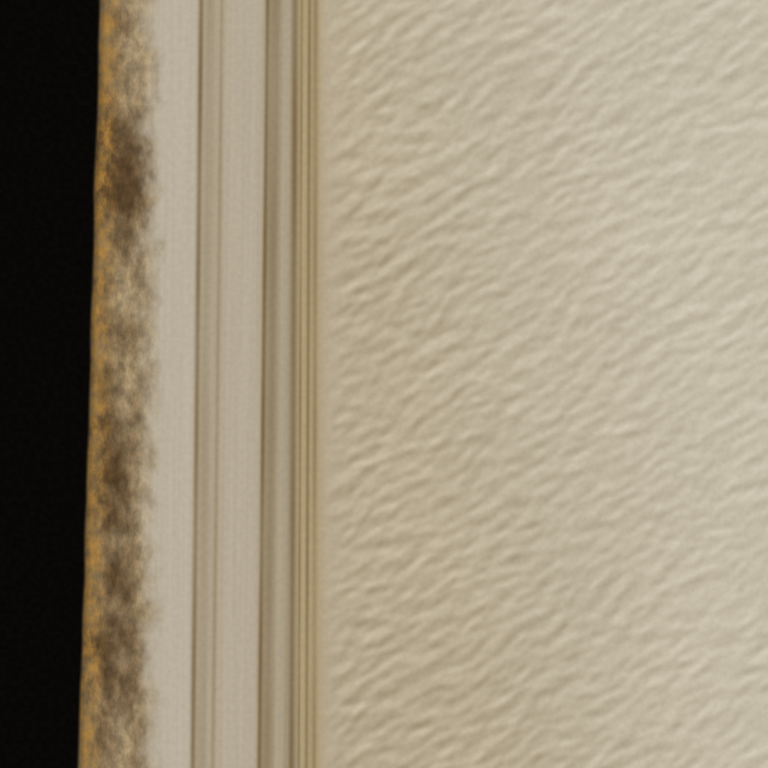
Give the GLSL for this texture, as a WebGL 2 fragment shader.

```glsl
#version 300 es
precision highp float;
// Edge of an open old book: dark backdrop, worn leather rim, page edges, grained paper.
// Bands are laid out along x with a slight lean; creases are soft lines from a short
// list, and the grain is slanted gradient noise shaded as a low relief.
uniform vec2 u_resolution;
out vec4 fragColor;

const vec3 BACKDROP = vec3(0.035, 0.030, 0.025);
const vec3 LEATHER_DARK = vec3(0.34, 0.26, 0.17);
const vec3 LEATHER_GOLD = vec3(0.58, 0.43, 0.21);
const vec3 LEATHER_TAN = vec3(0.64, 0.56, 0.43);
const vec3 PALE_STRIP = vec3(0.725, 0.685, 0.61);
const vec3 PAGE_EDGE = vec3(0.69, 0.64, 0.55);
const vec3 PAGE_SHADE = vec3(0.63, 0.575, 0.475);
const vec3 GUTTER = vec3(0.68, 0.61, 0.47);
const vec3 PAPER_WARM = vec3(0.705, 0.652, 0.55);
const vec3 PAPER_LIGHT = vec3(0.77, 0.735, 0.655);
const vec3 CREASE = vec3(0.40, 0.31, 0.18);

const float EDGE_BOTTOM = 0.102;
const float EDGE_TOP = 0.130;
const float PAGE_LEAN = 0.011;
const float PAPER_START = 0.410;
const float GRAIN_ANGLE = 0.52;
const vec2 GRAIN_SCALE = vec2(27.0, 66.0);
const float GRAIN_RELIEF = 0.085;
const float SPECKLE = 0.035;

// Each crease: x at mid height, half width, strength, lean
const int CREASES = 9;
const vec4 CREASE_LINES[CREASES] = vec4[](
    vec4(0.2565, 0.0035, 0.62, 0.011),
    vec4(0.2680, 0.0070, 0.22, 0.012),
    vec4(0.2830, 0.0030, 0.30, 0.012),
    vec4(0.3430, 0.0032, 0.70, 0.011),
    vec4(0.3530, 0.0070, 0.30, 0.012),
    vec4(0.3820, 0.0040, 0.55, 0.005),
    vec4(0.3910, 0.0020, 0.40, 0.004),
    vec4(0.4010, 0.0025, 0.48, 0.004),
    vec4(0.4100, 0.0035, 0.35, 0.002));

vec2 hashGradient(ivec2 cell) {
    uint h = uint(cell.x) * 1597334677u ^ uint(cell.y) * 3812015801u;
    h = (h ^ (h >> 15)) * 2246822519u;
    h ^= h >> 13;
    float angle = float(h & 65535u) * 6.28318 / 65536.0;
    return vec2(cos(angle), sin(angle));
}

float gradientNoise(vec2 p) {
    ivec2 i = ivec2(floor(p));
    vec2 f = fract(p);
    vec2 w = f * f * f * (f * (f * 6.0 - 15.0) + 10.0);
    float a = dot(hashGradient(i), f);
    float b = dot(hashGradient(i + ivec2(1, 0)), f - vec2(1, 0));
    float c = dot(hashGradient(i + ivec2(0, 1)), f - vec2(0, 1));
    float d = dot(hashGradient(i + ivec2(1, 1)), f - vec2(1, 1));
    return mix(mix(a, b, w.x), mix(c, d, w.x), w.y);
}

float fbm(vec2 p) {
    float sum = 0.0, gain = 0.8;
    for (int i = 0; i < 4; i++) {
        sum += gain * gradientNoise(p);
        p = p * 2.03 + 17.3;
        gain *= 0.55;
    }
    return sum;
}

float band(float x, float a, float b, float soft) {
    return smoothstep(a - soft, a + soft, x) * (1.0 - smoothstep(b - soft, b + soft, x));
}

float blob(vec2 p, vec2 center, vec2 radius) {
    vec2 q = (p - center) / radius;
    return exp(-dot(q, q));
}

// Height of the paper grain: wavy ridges rising to the right
float grainHeight(vec2 p) {
    p += 0.010 * vec2(gradientNoise(p * 9.0), gradientNoise(p * 9.0 + 40.0));
    float s = sin(GRAIN_ANGLE), c = cos(GRAIN_ANGLE);
    vec2 q = vec2(c * p.x + s * p.y, c * p.y - s * p.x);
    return gradientNoise(q * GRAIN_SCALE) + 0.45 * gradientNoise(q * GRAIN_SCALE * 1.9 + 9.0);
}

vec3 leather(vec2 p, float depth) {
    float mottle = fbm(p * vec2(34.0, 22.0));
    float wear = fbm(p * vec2(75.0, 50.0) + 31.0);
    float dark = 0.85 * blob(p, vec2(0.158, 0.775), vec2(0.040, 0.085))
        + 0.75 * blob(p, vec2(0.145, 0.39), vec2(0.020, 0.13))
        + 0.55 * blob(p, vec2(0.150, 0.15), vec2(0.035, 0.10));
    vec3 col = mix(LEATHER_TAN, LEATHER_DARK, clamp(0.22 + dark + 0.65 * mottle, 0.0, 1.0));
    float gold = (1.0 - smoothstep(0.006, 0.038, depth)) * (0.65 + 0.9 * wear);
    col = mix(col, LEATHER_GOLD, clamp(gold, 0.0, 0.85));
    float scuff = band(p.x, 0.168, 0.200, 0.004) * smoothstep(0.855, 0.865, p.y);
    col = mix(col, LEATHER_TAN, 0.55 * scuff);
    return col * (1.0 + 0.30 * wear) * mix(0.72, 1.0, smoothstep(0.0, 0.010, depth));
}

void main() {
    vec2 p = gl_FragCoord.xy / u_resolution;
    float u = p.x - PAGE_LEAN * (p.y - 0.5);
    float speck = fbm(p * 130.0);

    // Paper: warm by the gutter, lighter to the upper right, with shaded grain
    float light = smoothstep(0.36, 1.0, p.x + 0.22 * (p.y - 0.5));
    vec3 paper = mix(PAPER_WARM, PAPER_LIGHT, light) + 0.018 * fbm(p * 5.0);
    vec2 toLight = vec2(-0.0015, 0.0040);
    float relief = grainHeight(p + toLight) - grainHeight(p - toLight);
    float grainFade = smoothstep(PAPER_START, 0.46, p.x) * mix(1.0, 0.72, light);
    paper += GRAIN_RELIEF * relief * grainFade * vec3(0.95, 1.0, 1.05);

    // Page edges from the rim to the gutter
    vec3 col = mix(PALE_STRIP, PAGE_EDGE, smoothstep(0.250, 0.260, u));
    col = mix(col, PALE_STRIP, 0.55 * band(u, 0.292, 0.335, 0.010));
    col = mix(col, PAGE_SHADE, smoothstep(0.338, 0.350, u));
    col = mix(col, PAGE_EDGE, 0.7 * band(u, 0.361, 0.374, 0.004));
    col = mix(col, GUTTER, smoothstep(0.382, 0.392, p.x));
    col += 0.020 * gradientNoise(vec2(u * 190.0, p.y * 3.0));
    col = mix(col, paper, smoothstep(PAPER_START - 0.004, PAPER_START + 0.020, p.x));
    for (int i = 0; i < CREASES; i++) {
        vec4 line = CREASE_LINES[i];
        float d = (p.x - line.x - line.w * (p.y - 0.5)) / line.y;
        float fade = 0.85 + 0.5 * gradientNoise(vec2(float(i) * 7.3, p.y * 5.0));
        col = mix(col, CREASE, line.z * fade * exp(-d * d));
    }

    // Worn rim, then the backdrop
    float edge = mix(EDGE_BOTTOM, EDGE_TOP, p.y) + 0.0025 * gradientNoise(vec2(3.7, p.y * 14.0));
    float depth = p.x - edge;
    float rim = p.x + 0.022 * fbm(p * vec2(28.0, 20.0) + 5.0);
    col = mix(leather(p, depth), col, smoothstep(0.172, 0.215, rim));
    col *= 1.0 + SPECKLE * speck;
    vec3 backdrop = BACKDROP * (1.0 + 0.5 * speck);
    fragColor = vec4(mix(backdrop, col, smoothstep(-0.003, 0.003, depth)), 1.0);
}
```
